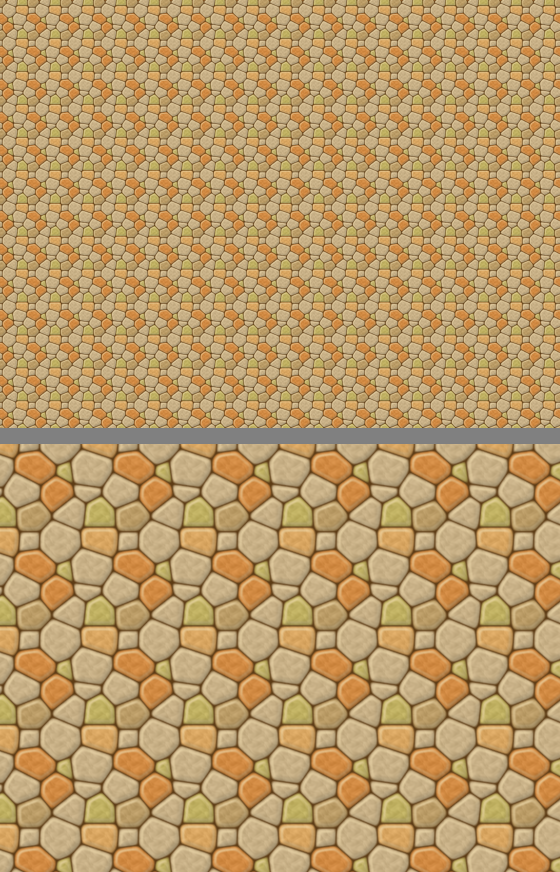
Top: the whole. Bottom: its middle third, enlarged.
A WebGL 1 fragment shader for this texture:

```glsl
precision highp float;
// Seamless paving of rounded tan, orange and green stones with thin dark joints.

uniform vec2 u_resolution;

const vec2 REPEATS = vec2(17.0, 13.0);
const vec2 PHASE = vec2(0.667, 0.333);
const float TAU = 6.2831853;

// Each tile holds four courses of three stones; one component per course.
const vec4 COURSE_Y = vec4(0.97, 0.26, 0.50, 0.72);
const vec4 COURSE_SHIFT = vec4(0.0, 0.37, 0.24, 0.0);
const vec4 LAST_SQUEEZE = vec4(0.067, 0.137, 0.04, -0.05);
const vec4 MIDDLE_SHRINK = vec4(0.02, 0.022, 0.0, 0.0);
const vec4 LAST_SHRINK = vec4(-0.015, -0.008, 0.018, 0.0);
const float HEIGHT_JITTER = 0.022;

const float CORNER_SHARPNESS = 75.0;
const float JOINT_INNER = -0.007;
const float JOINT_OUTER = 0.019;
const float RIM_POSITION = 0.034;
const float RIM_WIDTH = 0.024;
const float GRAIN = 0.032;
const vec2 LIGHT = vec2(-0.6, -0.8);

const vec3 JOINT = vec3(0.36, 0.23, 0.08);
const vec3 PALE = vec3(0.79, 0.70, 0.54);
const vec3 TAN = vec3(0.73, 0.61, 0.40);
const vec3 ORANGE = vec3(0.82, 0.54, 0.26);
const vec3 APRICOT = vec3(0.85, 0.65, 0.38);
const vec3 GREEN = vec3(0.75, 0.69, 0.38);
const vec3 RIM = vec3(0.94, 0.86, 0.68);

float pick(vec4 values, float course) {
  return dot(values, vec4(equal(vec4(0.0, 1.0, 2.0, 3.0), vec4(course))));
}

// Wrapped offset from p to a stone centre (xy) and its size weight (z).
vec3 stone(float id, vec2 p) {
  float course = floor((id + 0.5) / 3.0);
  float column = id - 3.0 * course;
  float middle = step(0.5, column) * step(column, 1.5);
  float last = step(1.5, column);
  vec2 centre = vec2(
    column / 3.0 + pick(COURSE_SHIFT, course) - last * pick(LAST_SQUEEZE, course),
    pick(COURSE_Y, course) + HEIGHT_JITTER * sin(2.4 * id - 8.5));
  vec2 offset = centre - p;
  offset -= floor(offset + 0.5);
  float shrink = middle * pick(MIDDLE_SHRINK, course) + last * pick(LAST_SHRINK, course);
  return vec3(offset, -shrink);
}

float power(vec3 s) {
  return dot(s.xy, s.xy) - s.z;
}

vec3 stoneColor(float id) {
  float course = floor((id + 0.5) / 3.0);
  float column = id - 3.0 * course;
  float paleness = column > 1.5 ? 0.9 : 0.5 + 0.5 * sin(2.5 * id - 14.0);
  vec3 plain = mix(TAN, PALE, paleness);
  if (column < 0.5) {
    if (course < 0.5) return APRICOT;
    if (course < 1.5) return ORANGE;
    return course < 2.5 ? plain : GREEN;
  }
  if (column < 1.5 && course > 0.5 && course < 2.5) {
    return course < 1.5 ? GREEN : ORANGE;
  }
  return plain;
}

// Layered sines with whole frequencies, so the grain wraps with the tile.
float grain(vec2 p) {
  vec2 q = TAU * p;
  float a = sin(7.0 * q.x + 5.0 * q.y + 1.5 * sin(4.0 * q.y));
  float b = sin(9.0 * q.y - 6.0 * q.x + 1.7 * sin(5.0 * q.x));
  return 0.5 * (a + b) + 0.5 * sin(13.0 * q.x + 2.0 * b) * sin(11.0 * q.y + a);
}

vec3 paving(vec2 p) {
  // Find the stone that owns this point.
  float owner = 0.0;
  float best = 10.0;
  vec3 own = vec3(0.0);
  for (int i = 0; i < 12; i++) {
    vec3 s = stone(float(i), p);
    float d = power(s);
    if (d < best) { best = d; owner = float(i); own = s; }
  }

  // Blend the distances to its sides for rounded corners.
  float sum = 0.0001;
  vec2 facing = vec2(0.0);
  for (int i = 0; i < 12; i++) {
    if (abs(float(i) - owner) < 0.5) continue;
    vec3 s = stone(float(i), p);
    vec2 between = s.xy - own.xy;
    float span = max(length(between), 0.001);
    float side = (power(s) - best) / (2.0 * span);
    float weight = exp(-CORNER_SHARPNESS * side);
    sum += weight;
    facing += weight * between / span;
  }
  float edge = -log(sum) / CORNER_SHARPNESS;
  float lit = dot(facing / sum, LIGHT);

  // Face, lit bevel and joint.
  vec3 color = stoneColor(owner) + GRAIN * grain(p);
  float rim = 1.0 - smoothstep(0.0, RIM_WIDTH, abs(edge - RIM_POSITION));
  color = mix(color, RIM, rim * (0.25 + 0.40 * max(lit, 0.0)));
  color *= 1.0 - 0.20 * max(-lit, 0.0) * (1.0 - smoothstep(0.02, 0.08, edge));
  return mix(JOINT, color, smoothstep(JOINT_INNER, JOINT_OUTER, edge));
}

void main() {
  // Four samples per pixel smooth the fine joints.
  vec3 color = vec3(0.0);
  for (int i = 0; i < 4; i++) {
    float k = float(i);
    vec2 sub = vec2(mod(k, 2.0), floor(k / 2.0)) * 0.5 - 0.25;
    vec2 uv = (gl_FragCoord.xy + sub) / u_resolution;
    color += paving(fract(vec2(uv.x, 1.0 - uv.y) * REPEATS - PHASE));
  }
  gl_FragColor = vec4(color * 0.25, 1.0);
}
```
